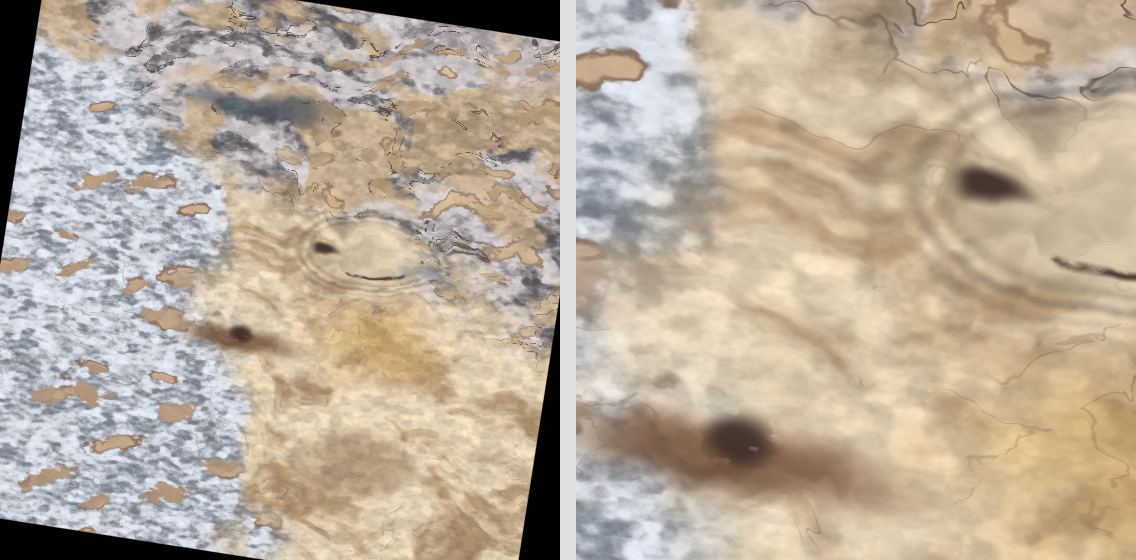
Left, the full canvas; right, a detail of the centre.
Reproduce this texture procedurally as a WebGL 1 fragment shader.

```glsl
precision highp float;
// Weathered tree bark on a tilted square sheet over black: blue-grey bark with
// brown flecks, bare tan wood, and a rough streaked zone with a knot and an eye.
// Soft cellular noise in octaves gives the grain; ellipses place the features.
uniform vec2 u_resolution;

const float TILT = 0.155;
const float HALF_SIDE = 0.498;
const vec3 BARK_DARK = vec3(0.52, 0.55, 0.59);
const vec3 BARK_LIGHT = vec3(0.82, 0.84, 0.875);
const vec3 WOOD_DARK = vec3(0.67, 0.56, 0.43);
const vec3 WOOD_LIGHT = vec3(0.89, 0.82, 0.70);
const vec3 ROUGH_DARK = vec3(0.37, 0.36, 0.38);
const vec3 ROUGH_LIGHT = vec3(0.79, 0.765, 0.77);
const vec3 FLAKE = vec3(0.77, 0.66, 0.51);
const vec3 OCHRE = vec3(0.78, 0.62, 0.39);
const vec3 BROWN = vec3(0.48, 0.35, 0.26);
const vec3 CRACK = vec3(0.21, 0.16, 0.14);

vec3 hash3(vec2 cell) {
  vec3 q = fract(cell.xyx * vec3(0.1031, 0.1030, 0.0973));
  q += dot(q, q.yxz + 33.33);
  return fract((q.xxy + q.yzz) * q.zyx);
}

// Cellular noise: random cell values blended by distance to jittered points.
float cells(vec2 p) {
  vec2 base = floor(p);
  float total = 0.0, weights = 0.0;
  for (int j = -1; j <= 1; j++) {
    for (int i = -1; i <= 1; i++) {
      vec2 cell = base + vec2(i, j);
      vec3 h = hash3(cell);
      vec2 d = p - cell - 0.15 - 0.7 * h.xy;
      float w = exp(-6.0 * dot(d, d));
      total += w * h.z;
      weights += w;
    }
  }
  return total / weights;
}

float layered(vec2 p) {
  float sum = 0.0, amp = 0.53;
  for (int i = 0; i < 4; i++) {
    sum += amp * cells(p);
    p = p * 2.03 + vec2(17.3, 9.1);
    amp *= 0.5;
  }
  return sum;
}

// Normalised distance to the nearest scattered ellipse; its edge lies at 1.
float scatter(vec2 p, vec2 grid, vec2 radius, float density) {
  vec2 base = floor(p * grid);
  float nearest = 9.0;
  for (int j = -1; j <= 1; j++) {
    for (int i = -1; i <= 1; i++) {
      vec2 cell = base + vec2(i, j);
      vec3 h = hash3(cell + 71.0);
      vec2 d = p - (cell + 0.2 + 0.6 * h.xy) / grid;
      d.y -= (h.x - 0.4) * 0.7 * d.x;
      float size = 0.6 + 0.7 * h.y;
      if (h.z < density) nearest = min(nearest, length(d / (radius * size)));
    }
  }
  return nearest;
}

float blob(vec2 p, vec2 center, vec2 radius) {
  return 1.0 - smoothstep(0.35, 1.3, length((p - center) / radius));
}

float band(float value, float center, float width) {
  return 1.0 - smoothstep(0.0, width, abs(value - center));
}

// Flecks with a pale body and a broken dark rim.
vec3 addFlecks(vec3 color, float d, vec3 body, float mask, float grain) {
  color = mix(color, body * (0.75 + 0.45 * grain), mask * (1.0 - smoothstep(0.7, 1.1, d)));
  float rim = band(d, 0.95, 0.35) * smoothstep(0.38, 0.62, grain);
  return mix(color, BROWN, 0.75 * mask * rim);
}

void main() {
  vec2 uv = gl_FragCoord.xy / u_resolution - 0.5;
  float c = cos(TILT), s = sin(TILT);
  vec2 p = vec2(c * uv.x - s * uv.y, s * uv.x + c * uv.y);

  // Warped grain
  vec2 bend = vec2(layered(p * 7.0), layered(p * 7.0 + 31.0)) - 0.5;
  vec2 q = p + 0.11 * bend;
  float broad = layered(p * 5.0 + 53.0) - 0.5;
  float streak = layered(q * vec2(13.0, 32.0) + 11.0);
  float fine = layered(p * vec2(55.0, 85.0) + 0.6 * bend);
  float patches = layered(q * vec2(9.0, 14.0) + 83.0);

  // Three grounds: bark at left, wood at right, rough above
  float barkMask = 1.0 - smoothstep(-0.07, 0.07, p.x + 0.1 + 0.25 * p.y + 0.45 * broad);
  float roughMask = smoothstep(-0.07, 0.07, p.y - 0.16 + 0.35 * p.x + 0.45 * broad);
  float weave = 0.06 * sin(p.y * 480.0 + 9.0 * patches + 2.0 * sin(p.x * 90.0));
  vec3 bark = mix(BARK_DARK, BARK_LIGHT, smoothstep(0.2, 0.62, 0.65 * fine + 0.35 * streak + weave));
  vec3 wood = mix(WOOD_DARK, WOOD_LIGHT, smoothstep(0.27, 0.56, 0.6 * patches + 0.4 * streak));
  wood = mix(wood, OCHRE, 0.65 * blob(q, vec2(0.19, -0.08), vec2(0.14, 0.07)));
  wood = mix(wood, WOOD_DARK * 0.9, 0.7 * blob(q, vec2(0.2, -0.3), vec2(0.11, 0.05)));
  vec3 rough = mix(ROUGH_DARK, ROUGH_LIGHT, smoothstep(0.26, 0.6, 0.7 * streak + 0.3 * fine));
  rough = mix(rough, FLAKE, 0.75 * smoothstep(0.5, 0.62, patches));
  rough = mix(rough, vec3(0.82, 0.78, 0.78), 0.6 * blob(q, vec2(0.39, 0.45), vec2(0.2, 0.08)));
  vec3 color = mix(mix(wood, bark, barkMask), rough, roughMask);
  color *= 0.84 + 0.32 * fine;

  // Scattered flecks and thin cracks
  float ragged = 1.3 * (fine - 0.5);
  float leftFlecks = scatter(p + 0.04 * bend, vec2(9.0, 13.0), vec2(0.037, 0.014), 0.55) + ragged;
  color = addFlecks(color, leftFlecks, vec3(0.75, 0.64, 0.53), barkMask * (1.0 - roughMask), streak);
  float flakes = scatter(q, vec2(13.0, 22.0), vec2(0.03, 0.012), 0.5) + ragged;
  color = addFlecks(color, flakes, FLAKE, 0.8 * roughMask * smoothstep(-0.2, 0.1, p.x), streak);
  float crack = band(streak, 0.46, 0.025) * smoothstep(0.46, 0.6, layered(q * 12.0 + 5.0));
  color = mix(color, CRACK, 0.7 * crack * (0.25 + 0.75 * roughMask));

  // Shaded hollow below a pale swelling
  color = mix(color, FLAKE * 1.1, 0.6 * blob(q, vec2(-0.15, 0.315), vec2(0.09, 0.03)));
  color = mix(color, vec3(0.29, 0.32, 0.36), 0.75 * blob(q, vec2(-0.08, 0.272), vec2(0.14, 0.028)));

  // Eye: pale oval, flowing rings, broken dark rim and a corner stain
  vec2 w = p + 0.035 * bend;
  float eye = length((w - vec2(0.155, 0.069)) / vec2(0.095, 0.043));
  color = mix(color, WOOD_LIGHT * (0.7 + 0.5 * streak), 0.75 * (1.0 - smoothstep(0.85, 1.7, eye)));
  color *= 1.0 - 0.18 * band(eye, 1.5, 0.45) * (0.5 + 0.5 * sin(eye * 26.0));
  color = mix(color, CRACK, 0.85 * band(eye, 1.0, 0.11) * smoothstep(0.4, 0.52, patches + 0.2 * ragged));
  color = mix(color, CRACK, 0.9 * blob(w, vec2(0.063, 0.068), vec2(0.027, 0.01)));
  color = mix(color, BARK_DARK, 0.6 * blob(q, vec2(0.25, 0.035), vec2(0.06, 0.018)));

  // Knot: brown tapering scar with a dark core
  color = mix(color, BROWN * (0.7 + 0.8 * streak), 0.9 * blob(w, vec2(-0.06, -0.118), vec2(0.11, 0.022)));
  color = mix(color, CRACK, 0.85 * blob(w, vec2(-0.05, -0.107), vec2(0.024, 0.018)) * smoothstep(0.3, 0.5, fine));

  // Sheet edge
  float edge = max(abs(p.x), abs(p.y)) - HALF_SIDE;
  color = mix(color, vec3(0.005), smoothstep(-0.0015, 0.0015, edge));
  gl_FragColor = vec4(color, 1.0);
}
```
